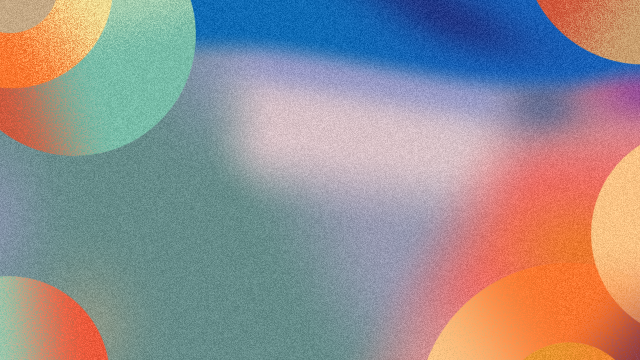
Give the GLSL for this background, as a Shadertoy shader.

```glsl
// Grainy discs at the corners over a soft blurred field of teal, blush, blue and coral.

// Field colours
const vec3 TEAL     = vec3(0.40, 0.55, 0.54);
const vec3 LAVENDER = vec3(0.59, 0.60, 0.69);
const vec3 HAZE     = vec3(0.53, 0.58, 0.67);
const vec3 BLUSH    = vec3(0.85, 0.76, 0.78);
const vec3 CORAL    = vec3(0.93, 0.41, 0.41);
const vec3 ROSE     = vec3(0.87, 0.55, 0.55);
const vec3 AMBER    = vec3(0.93, 0.47, 0.18);
const vec3 BLUE     = vec3(0.06, 0.42, 0.71);
const vec3 COBALT   = vec3(0.09, 0.38, 0.72);
const vec3 NAVY     = vec3(0.13, 0.20, 0.51);
const vec3 PERI     = vec3(0.50, 0.55, 0.79);
const vec3 SLATE    = vec3(0.36, 0.42, 0.57);
const vec3 MAGENTA  = vec3(0.56, 0.28, 0.60);

// Disc colours
const vec3 MINT   = vec3(0.47, 0.74, 0.66);
const vec3 PALE   = vec3(0.72, 0.84, 0.70);
const vec3 BRICK  = vec3(0.82, 0.34, 0.23);
const vec3 ORANGE = vec3(0.98, 0.46, 0.18);
const vec3 YELLOW = vec3(0.94, 0.86, 0.57);
const vec3 SAND   = vec3(0.77, 0.66, 0.52);
const vec3 TAN    = vec3(0.79, 0.62, 0.43);
const vec3 PEACH  = vec3(0.98, 0.77, 0.52);
const vec3 PLUM   = vec3(0.53, 0.22, 0.27);
const vec3 OCHRE  = vec3(0.91, 0.58, 0.18);

// Discs: centre and radius in canvas heights
const vec3 MINT_DISC   = vec3(0.208, 0.903, 0.336);
const vec3 YELLOW_DISC = vec3(0.032, 1.037, 0.282);
const vec3 SAND_DISC   = vec3(0.028, 1.042, 0.134);
const vec3 BRICK_DISC  = vec3(1.787, 1.157, 0.336);
const vec3 PEACH_DISC  = vec3(1.935, 0.350, 0.293);
const vec3 ORANGE_DISC = vec3(1.581, -0.153, 0.423);
const vec3 OCHRE_DISC  = vec3(1.581, -0.142, 0.191);
const vec3 RED_DISC    = vec3(0.023, -0.049, 0.282);

const float GRAIN_CELLS  = 360.0; // grains per canvas height
const float GRAIN_AMOUNT = 0.075;
const float DITHER       = 0.22;  // how far grain breaks up disc gradients

float hash(vec2 p) {
    vec3 q = fract(vec3(p.xyx) * 0.1031);
    q += dot(q, q.yzx + 33.33);
    return fract((q.x + q.y) * q.z);
}

// Progress of p along the line from a to b
float ramp(vec2 p, vec2 a, vec2 b) {
    vec2 d = b - a;
    return dot(p - a, d) / dot(d, d);
}

float grainRamp(vec2 p, vec2 a, vec2 b, float grain) {
    return smoothstep(0.0, 1.0, ramp(p, a, b) + grain * DITHER);
}

float glow(vec2 p, vec2 centre, vec2 radii) {
    vec2 q = (p - centre) / radii;
    return exp(-dot(q, q));
}

float disc(vec2 p, vec3 shape) {
    float soft = 0.8 / iResolution.y;
    return 1.0 - smoothstep(-soft, soft, length(p - shape.xy) - shape.z);
}

vec3 field(vec2 p) {
    // Teal ground, lavender to the right and haze at the left edge
    float slant = p.x - 0.81 - 0.47 * (0.42 - p.y);
    vec3 col = mix(TEAL, LAVENDER, smoothstep(-0.15, 0.22, slant) * smoothstep(-0.25, 0.2, p.y));
    col = mix(col, HAZE, 0.9 * glow(p, vec2(-0.02, 0.39), vec2(0.13, 0.22)));
    col = mix(col, SAND, 0.4 * glow(p, vec2(0.24, 0.08), vec2(0.13, 0.16)));
    col = mix(col, HAZE, 0.8 * glow(p, vec2(0.57, 0.80), vec2(0.12, 0.17)));

    // Tilted blush bar
    vec2 q = p - vec2(1.06, 0.63);
    q.y += 0.14 * q.x;
    vec2 box = abs(q) - vec2(0.30, 0.06);
    float bar = length(max(box, 0.0)) + min(max(box.x, box.y), 0.0);
    col = mix(col, BLUSH, 1.0 - smoothstep(-0.02, 0.22, bar));

    // Coral side
    float warm = smoothstep(-0.17, 0.15, p.x - 1.10 - 0.54 * p.y);
    vec3 red = mix(CORAL, ROSE, smoothstep(0.46, 0.68, p.y));
    red = mix(red, ROSE, 1.0 - smoothstep(0.02, 0.25, p.y));
    red = mix(red, AMBER, glow(p, vec2(1.62, 0.30), vec2(0.22, 0.15)));
    col = mix(col, red, warm);
    col = mix(col, SLATE, 0.9 * glow(p, vec2(1.51, 0.71), vec2(0.13, 0.09)));
    col = mix(col, MAGENTA, 0.9 * glow(p, vec2(1.79, 0.75), vec2(0.14, 0.09)));

    // Blue top with a diagonal navy band
    float edge = 0.87 - 0.11 * smoothstep(0.6, 1.5, p.x) + 0.03 * smoothstep(1.55, 1.78, p.x);
    float band = (p.x - 1.26 + 1.37 * (p.y - 0.94)) / 0.16;
    vec3 top = mix(BLUE, COBALT, smoothstep(0.8, 1.4, p.x));
    top = mix(top, NAVY, 0.9 * exp(-band * band) * smoothstep(0.77, 0.95, p.y));
    float peri = (p.y - edge + 0.04) / 0.07;
    col = mix(col, PERI, 0.65 * exp(-peri * peri) * smoothstep(0.45, 0.8, p.x) * (1.0 - smoothstep(1.3, 1.5, p.x)));
    return mix(col, top, smoothstep(-0.045, 0.045, p.y - edge));
}

void mainImage(out vec4 fragColor, in vec2 fragCoord) {
    vec2 p = fragCoord / iResolution.y;
    vec2 cell = floor(p * GRAIN_CELLS);
    float grain = hash(cell) + hash(cell + 71.0) - 1.0;
    vec3 col = field(p);

    // Upper left stack
    vec3 fill = mix(MINT, PALE, 0.7 * grainRamp(p, vec2(0.42, 0.86), vec2(0.38, 1.02), grain));
    fill = mix(fill, BRICK, grainRamp(p, vec2(0.27, 0.74), vec2(0.0, 0.66), grain));
    col = mix(col, fill, disc(p, MINT_DISC));
    fill = mix(ORANGE, YELLOW, grainRamp(p, vec2(0.03, 0.79), vec2(0.29, 0.98), grain));
    col = mix(col, fill, disc(p, YELLOW_DISC));
    col = mix(col, SAND, disc(p, SAND_DISC));

    // Upper right and lower left
    fill = mix(BRICK, TAN, grainRamp(p, vec2(1.53, 1.0), vec2(1.75, 0.87), grain));
    col = mix(col, fill, disc(p, BRICK_DISC));
    fill = mix(mix(MINT, PALE, 0.5), vec3(0.93, 0.35, 0.23), grainRamp(p, vec2(-0.02, 0.05), vec2(0.24, 0.08), grain));
    col = mix(col, fill, disc(p, RED_DISC));

    // Lower right stack, the peach disc turning translucent downwards
    fill = mix(PEACH, ORANGE, grainRamp(p, vec2(1.20, 0.0), vec2(1.52, 0.19), grain));
    fill = mix(fill, PLUM, grainRamp(p, vec2(1.63, 0.15), vec2(1.82, 0.0), grain));
    col = mix(col, fill, disc(p, ORANGE_DISC));
    fill = mix(OCHRE, ORANGE, 0.5 * grainRamp(p, vec2(1.5, 0.0), vec2(1.72, 0.0), grain));
    col = mix(col, fill, disc(p, OCHRE_DISC));
    float cover = mix(0.45, 0.97, smoothstep(0.1, 0.34, p.y));
    col = mix(col, PEACH, cover * disc(p, PEACH_DISC));

    fragColor = vec4(clamp(col + grain * GRAIN_AMOUNT, 0.0, 1.0), 1.0);
}
```
